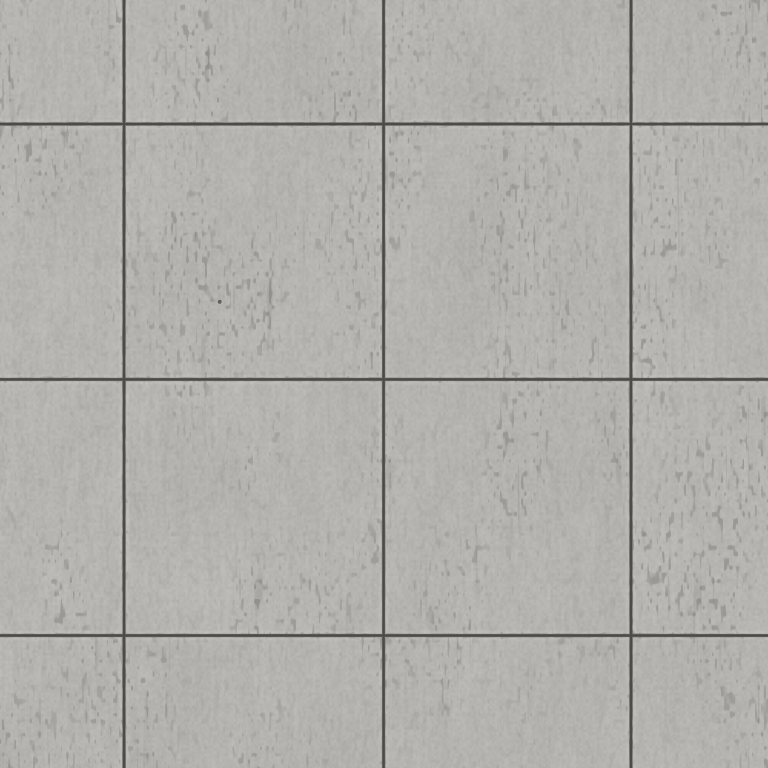
Write a Shadertoy shader that draws this texture.

```glsl
const vec3 JOINTS_X = vec3(0.1615, 0.4995, 0.8216);
const vec3 JOINTS_Y = vec3(0.1725, 0.5060, 0.8385);
const float JOINT_HALF_WIDTH = 0.0022;

const vec3 CONCRETE_LIGHT = vec3(0.728, 0.726, 0.709);
const vec3 CONCRETE_DARK = vec3(0.683, 0.677, 0.664);
const vec3 PIT_COLOR = vec3(0.57, 0.56, 0.55);
const vec3 JOINT_SIDE = vec3(0.43, 0.43, 0.41);
const vec3 JOINT_CORE = vec3(0.30, 0.29, 0.28);

// Integer hash of a lattice cell, returned in 0..1
float hash(ivec2 cell, int seed) {
    uint h = uint(cell.x) * 1597334677u ^ uint(cell.y) * 3812015801u;
    h ^= uint(seed) * 2654435769u;
    h = (h ^ (h >> 16)) * 2146121005u;
    h = (h ^ (h >> 15)) * 2221713035u;
    h ^= h >> 16;
    return float(h >> 8) / 16777216.0;
}

float valueNoise(vec2 p, int seed) {
    ivec2 cell = ivec2(floor(p));
    vec2 f = fract(p);
    f = f * f * (3.0 - 2.0 * f);
    float low = mix(hash(cell, seed), hash(cell + ivec2(1, 0), seed), f.x);
    float high = mix(hash(cell + ivec2(0, 1), seed), hash(cell + ivec2(1, 1), seed), f.x);
    return mix(low, high, f.y);
}

float fbm(vec2 p, int seed) {
    float sum = 0.0;
    float weight = 0.5;
    for (int i = 0; i < 4; i++) {
        sum += weight * valueNoise(p, seed + i);
        p *= 2.03;
        weight *= 0.5;
    }
    return sum / 0.9375;
}

// Distance to the nearest joint, wrapping at the canvas border
float jointDistance(float x, vec3 joints) {
    vec3 d = abs(fract(x - joints + 0.5) - 0.5);
    return min(d.x, min(d.y, d.z));
}

// Tile number along one axis; the first and last pieces are one tile
int tileIndex(float x, vec3 joints) {
    return int(dot(step(joints, vec3(x)), vec3(1.0))) % 3;
}

// Brushed concrete with clouds, vertical streaks, grain and patches of pits
vec3 concrete(vec2 p, int seed) {
    float cloud = fbm(p * vec2(13.0, 8.0), seed);
    float streak = valueNoise(p * vec2(210.0, 16.0), seed + 11);
    float brush = valueNoise(p * vec2(270.0, 65.0), seed + 17);
    float grain = valueNoise(p * vec2(330.0, 290.0), seed + 23);
    float tone = 0.57 + 0.75 * (cloud - 0.5) + 0.35 * (streak - 0.5)
               + 0.40 * (brush - 0.5) + 0.75 * (grain - 0.5);
    vec3 color = mix(CONCRETE_DARK, CONCRETE_LIGHT, tone);

    float rough = smoothstep(0.42, 0.72, fbm(p * vec2(12.0, 5.0), seed + 31));
    float pits = smoothstep(0.66, 0.92, valueNoise(p * vec2(250.0, 115.0), seed + 41));
    float scratches = smoothstep(0.80, 0.97, valueNoise(p * vec2(240.0, 13.0), seed + 53));
    float wear = pits * mix(0.16, 0.75, rough) + scratches * rough * 0.35;
    return mix(color, PIT_COLOR, min(wear, 1.0));
}

float softDisc(vec2 p, vec2 center, float radius, float blur) {
    return 1.0 - smoothstep(radius - blur, radius + blur, length(p - center));
}

void mainImage(out vec4 fragColor, in vec2 fragCoord) {
    vec2 uv = fragCoord / iResolution.xy;
    float blur = max(0.0007, 0.6 / iResolution.y);

    int column = tileIndex(uv.x, JOINTS_X);
    int row = tileIndex(uv.y, JOINTS_Y);
    int seed = 101 * (column + 3 * row);
    vec3 color = concrete(uv, seed);
    color += 0.008 * (hash(ivec2(column, row), 7) - 0.5);

    // Pale arris with a few worn spots beside each joint
    float d = min(jointDistance(uv.x, JOINTS_X), jointDistance(uv.y, JOINTS_Y));
    float arris = smoothstep(0.0025, 0.0040, d) * (1.0 - smoothstep(0.0045, 0.0080, d));
    color += 0.022 * arris;
    float chips = smoothstep(0.72, 0.95, valueNoise(uv * 150.0, 71));
    color = mix(color, PIT_COLOR, 0.6 * chips * (1.0 - smoothstep(0.003, 0.006, d)));

    // Recessed joint with a darker core and slightly uneven edges
    float halfWidth = JOINT_HALF_WIDTH + 0.0005 * (valueNoise(uv * 120.0, 83) - 0.5);
    float joint = 1.0 - smoothstep(halfWidth - blur, halfWidth + blur, d);
    float core = 1.0 - smoothstep(0.0006, 0.0022, d);
    color = mix(color, mix(JOINT_SIDE, JOINT_CORE, core), joint);

    // Single deep air hole
    float hole = softDisc(uv, vec2(0.286, 0.607), 0.0025, blur);
    color = mix(color, JOINT_CORE, 0.8 * hole);

    fragColor = vec4(color, 1.0);
}
```
